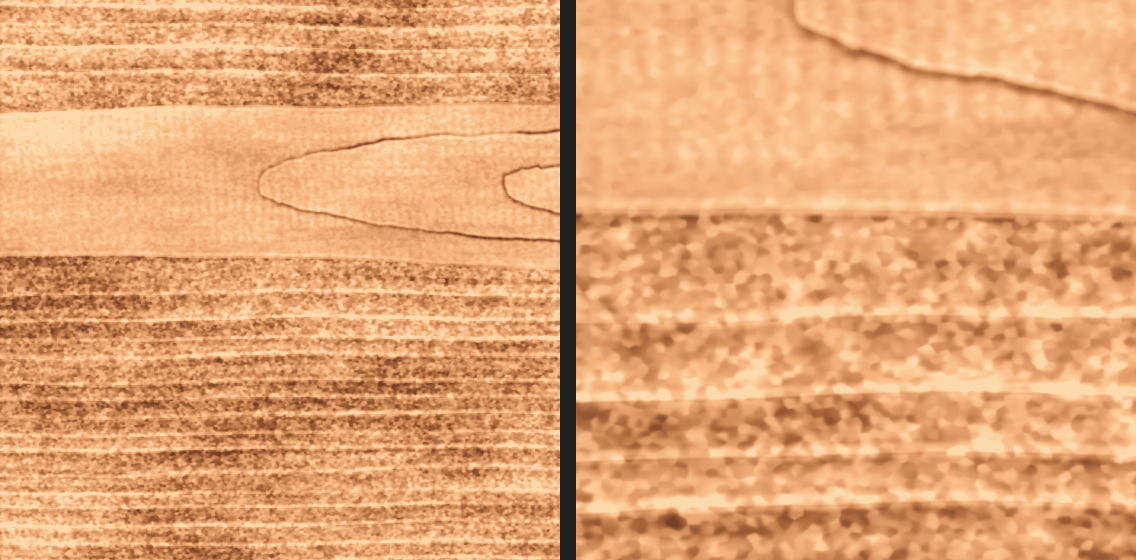
Left, the full canvas; right, a detail of the centre.
Give the GLSL for this texture, as a WebGL 2 fragment shader.

```glsl
#version 300 es
precision highp float;
// Plain-sawn softwood board: a growth field with blunt arches around a pale
// heart, cut into rings whose spacing tightens outward. Smooth cellular noise
// adds streaks, blotches and pores; layered sines bend the rings.

uniform vec2 u_resolution;
out vec4 fragColor;

const float HEART_AXIS = 0.672;        // height of the board's heart
const float HEART_RING = 2.0;          // ring index that bounds the heart
const float RING_DENSITY = 26.0;       // rings per unit far from the heart
const float ARCH_SPREAD = 0.10;        // reach of the arches off the axis
const float ARCH_JAG = 0.006;
const float BASE_TONE = 2.55;          // position along the palette
const float HEART_TONE = 1.35;
const float LATEWOOD_TONE = 1.45;
const float PALE_LINE_TONE = 2.1;
const float PALE_LINE_WIDTH = 0.010;
const float ARCH_LINE_WIDTH = 0.0036;
const float ARCH_LINE_TONE = 4.0;
const float PORE_TONE = 0.95;
const float STREAK_TONE = 0.5;
const float BLOTCH_TONE = 0.6;
const float RIPPLE_TONE = 0.28;
const vec2 PORE_SCALE = vec2(175.0, 215.0);
const vec2 STREAK_SCALE = vec2(3.5, 95.0);

const vec3 UMBER = vec3(0.46, 0.25, 0.15);
const vec3 PALETTE[6] = vec3[6](
  vec3(0.69, 0.42, 0.25), vec3(0.80, 0.53, 0.33), vec3(0.88, 0.61, 0.41),
  vec3(0.95, 0.69, 0.48), vec3(0.98, 0.76, 0.56), vec3(0.99, 0.85, 0.67));

vec3 hash3(vec2 cell) {
  vec3 q = fract(cell.xyx * vec3(0.1031, 0.1030, 0.0973));
  q += dot(q, q.yxz + 33.33);
  return fract((q.xxy + q.yzz) * q.zyx);
}

// Cellular noise with blended cells, roughly zero mean and unit deviation.
float cellNoise(vec2 p) {
  vec2 cell = floor(p);
  float total = 0.0, weights = 0.0;
  for (int j = -1; j <= 1; j++) {
    for (int i = -1; i <= 1; i++) {
      vec2 neighbour = cell + vec2(i, j);
      vec3 h = hash3(neighbour);
      vec2 offset = neighbour + h.xy - p;
      float weight = exp(-4.5 * dot(offset, offset));
      total += weight * h.z;
      weights += weight;
    }
  }
  return (total / weights - 0.5) * 5.0;
}

// Gentle wander of the rings along the board.
float ringBend(vec2 p) {
  return 0.0045 * sin(5.0 * p.x + 4.0 * p.y)
       + 0.0016 * sin(13.0 * p.x - 9.0 * p.y + 1.3)
       + 0.0006 * sin(31.0 * p.x + 21.0 * p.y + 4.0);
}

// Ring index: slow near the heart, steep outside, falling along the axis
// so that the inner rings close into arches opening to the right.
float growthField(vec2 p) {
  float d = p.y - HEART_AXIS + ringBend(p);
  float jag = cellNoise(p * vec2(17.0, 11.0)) + 0.35 * cellNoise(p * vec2(50.0, 35.0));
  d += ARCH_JAG * jag * exp(-pow(d / 0.075, 2.0));
  float away = sqrt(d * d + 0.00015) - 0.012;
  float steep = 0.035 * log(1.0 + exp((away - 0.19) / 0.035));
  float outer = 1.6 + 4.5 * away + RING_DENSITY * steep;
  outer += 0.13 * smoothstep(0.2, 0.35, away) * (sin(38.0 * p.y) + sin(67.0 * p.y + 2.0));
  float t = p.x - 0.46;
  float axis = 1.08 - 1.67 * t - 0.77 * sqrt(t * t + 0.01);
  return mix(axis, outer, 1.0 - exp(-pow(away / ARCH_SPREAD, 2.0)));
}

vec3 woodColour(float tone) {
  vec3 colour = mix(UMBER, PALETTE[0], clamp(0.5 * tone + 1.0, 0.0, 1.0));
  for (int i = 1; i < 6; i++) {
    colour = mix(colour, PALETTE[i], clamp(tone - float(i - 1), 0.0, 1.0));
  }
  return colour;
}

void main() {
  vec2 p = gl_FragCoord.xy / u_resolution.y;
  float rings = growthField(p);
  float slope = max(length(vec2(dFdx(rings), dFdy(rings))) * u_resolution.y, 1.0);
  float f = fract(rings);
  float edge = min(0.004 * slope, 0.3);

  // Ring profile: abrupt dark latewood fading outward to a thin pale line
  float heart = 1.0 - smoothstep(HEART_RING, HEART_RING + edge, rings);
  float variety = 0.55 + 0.9 * hash3(vec2(floor(rings) + 40.0, 7.0)).x;
  float latewood = smoothstep(0.0, edge, f) * exp(-2.2 * f) * variety;
  float w = min(PALE_LINE_WIDTH * slope, 0.36);
  float pale = smoothstep(1.0 - w, 1.0 - 0.45 * w, f) * (1.0 - smoothstep(1.0 - 0.25 * w, 1.0, f));
  pale *= clamp(0.85 + 0.2 * cellNoise(vec2(p.x * 3.0, floor(rings) * 5.0 + 90.0)), 0.35, 1.2);

  // Thin brown outlines of the arches
  float lineDistance = min(f, 1.0 - f) / slope;
  float archLine = exp(-pow(lineDistance / ARCH_LINE_WIDTH, 2.0));
  archLine *= (1.0 - smoothstep(2.1, 2.5, rings)) * mix(0.1, 1.0, smoothstep(0.3, 0.5, p.x));
  archLine *= mix(1.0, 0.45, smoothstep(1.4, 1.7, rings));
  archLine *= clamp(0.85 + 0.3 * cellNoise(p * 11.0 + 31.0), 0.4, 1.3);

  // Pores, streaks, blotches and the faint cross ripple of the heart
  float pores = 0.8 * cellNoise(p * PORE_SCALE) + 0.5 * cellNoise(p * PORE_SCALE * 0.5 + 57.0);
  float streaks = cellNoise((p + vec2(0.0, ringBend(p))) * STREAK_SCALE + 11.0);
  float blotches = cellNoise(p * vec2(3.5, 8.0) + 3.0) + 0.4 * cellNoise(p * vec2(11.0, 19.0) + 70.0);
  float ripple = sin(390.0 * p.x + 2.5 * sin(9.0 * p.y) + 1.5 * blotches) * (0.6 + 0.4 * streaks);
  float lowerLeft = (1.0 - smoothstep(0.0, 0.5, p.x)) * smoothstep(0.05, 0.3, p.y);

  float tone = BASE_TONE + HEART_TONE * heart;
  tone -= LATEWOOD_TONE * latewood * mix(1.0, 0.6, heart);
  tone += PALE_LINE_TONE * pale * mix(1.0, 0.4, heart);
  tone += PORE_TONE * pores * mix(1.0, 0.35, heart);
  tone += STREAK_TONE * streaks * mix(1.0, 0.4, heart);
  tone += BLOTCH_TONE * blotches + RIPPLE_TONE * ripple * heart;
  tone -= 0.45 * lowerLeft * (1.0 - heart) + ARCH_LINE_TONE * archLine;

  fragColor = vec4(woodColour(tone), 1.0);
}
```
